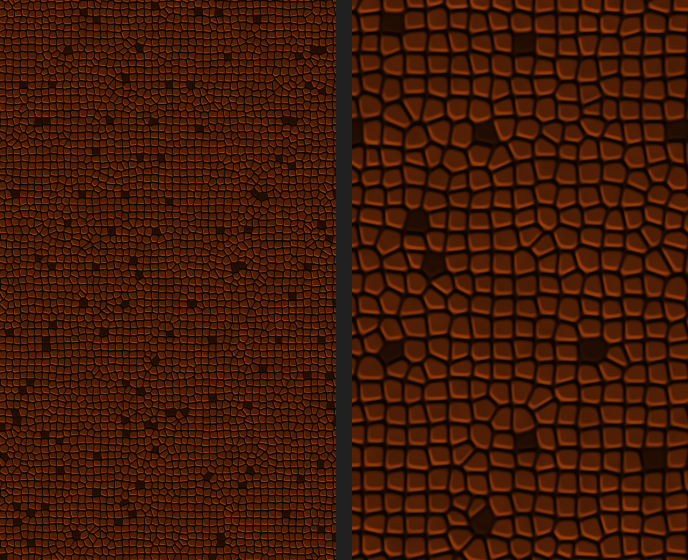
Left: the whole. Right: its middle third, enlarged.
Write a Shadertoy shader that draws this texture.

```glsl
// Embossed brown leather: a loose grid of small rounded cells with dark grooves and orange lower rims.

const float ROWS = 77.0;                        // cells along the canvas height
const vec3 LEATHER_TINT = vec3(1.0, 0.38, 0.06);
const vec2 LIGHT_STEP = vec2(0.035, 0.09);      // relief sampling offset, in cells

float hash(vec2 p) {
    return fract(sin(dot(p, vec2(127.1, 311.7))) * 43758.5453);
}

float valueNoise(vec2 p) {
    vec2 cell = floor(p);
    vec2 f = fract(p);
    f = f * f * (3.0 - 2.0 * f);
    float low = mix(hash(cell), hash(cell + vec2(1.0, 0.0)), f.x);
    float high = mix(hash(cell + vec2(0.0, 1.0)), hash(cell + vec2(1.0)), f.x);
    return mix(low, high, f.y);
}

// Cell centre: orderly patches stay near the grid, loose ones wander
vec2 cellCentre(vec2 id) {
    float looseness = smoothstep(0.2, 0.8, valueNoise(id * 0.35 + 40.0));
    float amount = mix(0.12, 0.43, looseness * (0.5 + 0.5 * hash(id + 71.0)));
    vec2 offset = vec2(hash(id + 13.0), hash(id + 57.0)) * 2.0 - 1.0;
    return id + 0.5 + amount * offset;
}

vec2 nearestCell(vec2 p) {
    vec2 base = floor(p);
    vec2 nearest = base;
    float best = 1e3;
    for (int y = -1; y <= 1; y++) {
        for (int x = -1; x <= 1; x++) {
            vec2 id = base + vec2(x, y);
            vec2 toCentre = cellCentre(id) - p;
            float d = dot(toCentre, toCentre);
            if (d < best) {
                best = d;
                nearest = id;
            }
        }
    }
    return nearest;
}

// Distance to the cell border, blended smoothly so corners are round
float borderDistance(vec2 p, vec2 id, float sharpness) {
    vec2 centre = cellCentre(id);
    float sum = 0.0;
    for (int y = -2; y <= 2; y++) {
        for (int x = -2; x <= 2; x++) {
            if (x == 0 && y == 0) continue;
            vec2 other = cellCentre(id + vec2(x, y));
            float d = dot(0.5 * (centre + other) - p, normalize(other - centre));
            sum += exp(-sharpness * d);
        }
    }
    return -log(sum) / sharpness;
}

// Raised cell tops, with a few sunken cells
float leatherHeight(vec2 p, float grooveWidth) {
    vec2 id = nearestCell(p);
    float top = smoothstep(-0.01, grooveWidth, borderDistance(p, id, 15.0));
    float sunken = step(hash(id + 91.0), 0.035);
    return top * (1.0 - 0.85 * sunken);
}

// Brightness from groove depth and slope toward the light
float shade(vec2 p, float grooveWidth) {
    float height = leatherHeight(p, grooveWidth);
    float slope = leatherHeight(p + LIGHT_STEP, grooveWidth)
                - leatherHeight(p - LIGHT_STEP, grooveWidth);
    float rimStrength = mix(0.24, 0.42, valueNoise(p * 0.6 + 20.0));
    float tone = mix(0.10, 0.31, height);
    tone += max(slope, 0.0) * rimStrength + min(slope, 0.0) * 0.18;
    tone *= mix(0.92, 1.08, valueNoise(p * 1.3));
    return clamp(tone, 0.05, 0.60);
}

void mainImage(out vec4 fragColor, in vec2 fragCoord) {
    vec2 p = fragCoord / iResolution.y * ROWS;
    // Gentle waves keep the rows and columns from being ruler straight
    p += 0.3 * vec2(valueNoise(p * 0.25), valueNoise(p * 0.25 + 9.0));
    fragColor = vec4(LEATHER_TINT * shade(p, 0.17), 1.0);
}
```
